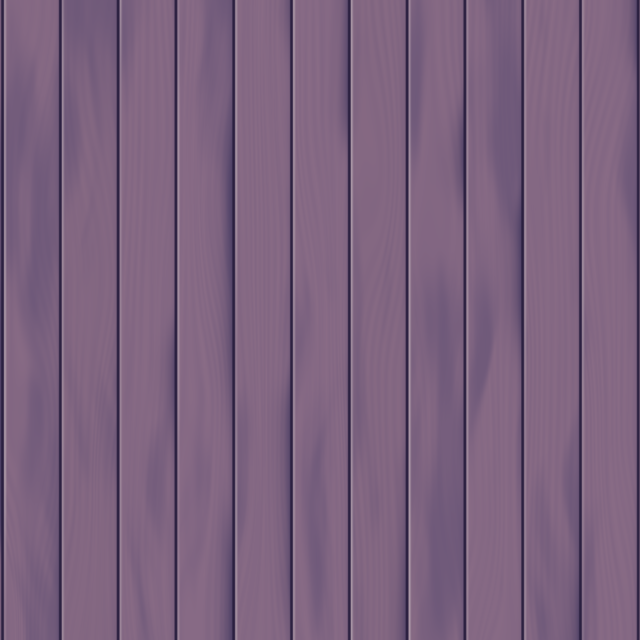
This texture is drawn by a Shadertoy shader. Its source:

```glsl
const float PITCH = 0.0903;        // plank width plus groove
const float FIRST_GROOVE = 0.004;
const float GROOVE_HALF = 0.0021;
const float BEVEL_WIDTH = 0.0055;
const float GRAIN_LINES = 8.0;     // growth lines per plank
const float GRAIN_STRENGTH = 0.36;
const float STAIN_STRENGTH = 0.62;

const vec3 WOOD = vec3(0.535, 0.420, 0.520);
const vec3 GRAIN = vec3(0.440, 0.350, 0.480);
const vec3 STAIN = vec3(0.385, 0.315, 0.455);
const vec3 SHADOW = vec3(0.220, 0.190, 0.350);
const vec3 GROOVE = vec3(0.155, 0.115, 0.240);
const vec3 BEVEL = vec3(0.690, 0.620, 0.670);

float hash(vec2 p) {
    vec3 q = fract(vec3(p.xyx) * 0.1031);
    q += dot(q, q.yzx + 33.33);
    return fract((q.x + q.y) * q.z);
}

float noise(vec2 p) {
    vec2 cell = floor(p);
    vec2 w = fract(p);
    w = w * w * (3.0 - 2.0 * w);
    float low = mix(hash(cell), hash(cell + vec2(1, 0)), w.x);
    float high = mix(hash(cell + vec2(0, 1)), hash(cell + vec2(1, 1)), w.x);
    return mix(low, high, w.y);
}

float fbm(vec2 p) {
    float sum = 0.0;
    float weight = 0.5;
    for (int i = 0; i < 3; i++) {
        sum += weight * noise(p);
        p = p * 2.03 + 17.1;
        weight *= 0.5;
    }
    return sum / 0.875;
}

// Growth lines, bent into long arches by a slow warp
float grainLines(vec2 p, float plank) {
    vec2 shift = vec2(plank * 13.7, plank * 5.3);
    float warp = noise(vec2(p.x * 1.3, p.y * 3.0) + shift) - 0.5;
    float x = p.x + warp * 0.75;
    float rings = 0.5 + 0.5 * sin(6.2832 * (x * GRAIN_LINES + noise(vec2(x * 4.0, p.y * 2.0) + shift)));
    float fibres = fbm(vec2(x * 15.0, p.y * 5.0) + shift);
    float fade = smoothstep(0.2, 0.75, noise(vec2(p.x * 2.0, p.y * 4.0) + shift.yx));
    return mix(fibres, rings, 0.15 + 0.4 * fade);
}

void mainImage(out vec4 fragColor, in vec2 fragCoord) {
    vec2 uv = fragCoord / iResolution.xy;
    float pixel = 1.0 / iResolution.x;
    float q = (uv.x - FIRST_GROOVE) / PITCH;
    float plank = floor(q);
    float groove = floor(q + 0.5);
    float side = (q - groove) * PITCH; // signed distance, positive to the right
    vec2 p = vec2(fract(q), uv.y);

    // Wood body
    vec3 color = mix(WOOD, GRAIN, GRAIN_STRENGTH * grainLines(p, plank));
    color *= 0.985 + 0.03 * hash(vec2(plank, 4.0));

    // Long weathered stains
    float bend = p.x + 0.5 * noise(vec2(plank * 9.1, p.y * 4.0));
    float stain = fbm(vec2(bend * 1.8 + plank * 7.9, p.y * 2.8 + plank * 3.1));
    color = mix(color, STAIN, STAIN_STRENGTH * smoothstep(0.48, 0.82, stain));

    // Shadow pooled left of each groove
    float pool = smoothstep(0.5, 0.95, noise(vec2(groove * 11.3, uv.y * 4.5 + groove * 2.7)));
    float reach = exp(-abs(side) / mix(0.004, 0.012, pool));
    float leftSide = smoothstep(pixel, -pixel, side);
    color = mix(color, SHADOW, leftSide * reach * mix(0.25, 0.85, pool));

    // Worn light bevel right of each groove
    float wear = noise(vec2(groove * 6.7, uv.y * 3.5 + groove * 4.1));
    float bevel = smoothstep(0.0, GROOVE_HALF + pixel, side)
        * (1.0 - smoothstep(GROOVE_HALF + 0.001, GROOVE_HALF + BEVEL_WIDTH, side));
    color = mix(color, BEVEL, bevel * mix(0.3, 1.0, wear));

    // Dark groove
    float soft = max(pixel, 0.0015);
    float gap = 1.0 - smoothstep(GROOVE_HALF - soft, GROOVE_HALF + soft, abs(side));
    color = mix(color, GROOVE, gap * 0.95);

    fragColor = vec4(color, 1.0);
}
```
